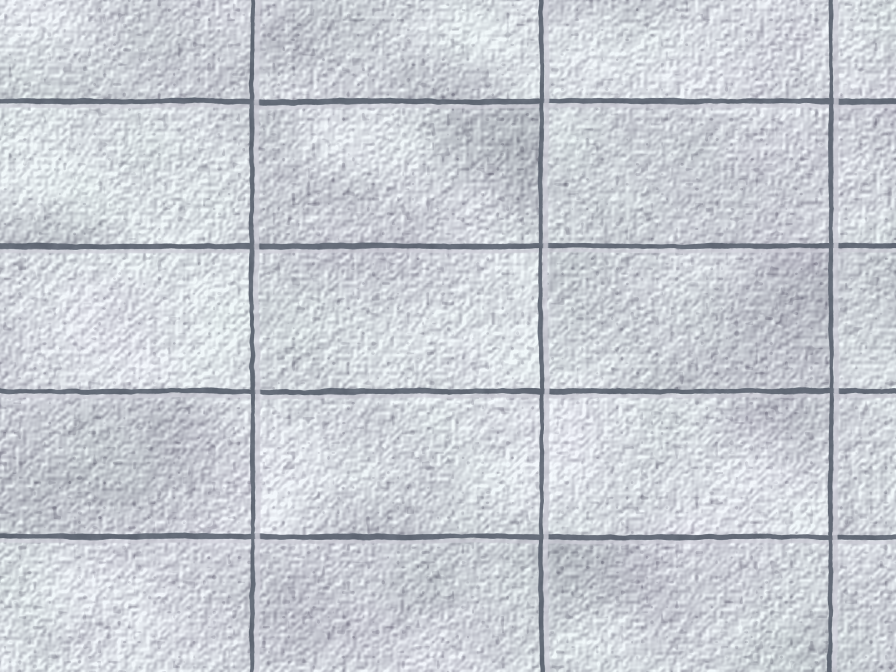
Write a WebGL 2 fragment shader that draws this texture.

```glsl
#version 300 es
precision highp float;

uniform vec2 u_resolution;
out vec4 fragColor;

// Lengths are fractions of the canvas height
const vec2 PITCH = vec2(0.4306, 0.2159);
const vec2 FIRST_JOINT = vec2(0.3750, 0.2014);
const vec3 STONE_DARK = vec3(0.65, 0.66, 0.70);
const vec3 STONE_LIGHT = vec3(0.87, 0.89, 0.91);
const vec3 SHADOW = vec3(0.37, 0.40, 0.45);
const vec3 MORTAR = vec3(0.80, 0.80, 0.84);

float hash(vec2 p) {
    return fract(sin(dot(p, vec2(127.1, 311.7))) * 43758.5453);
}

float noise(vec2 p) {
    vec2 i = floor(p), f = fract(p);
    f = f * f * (3.0 - 2.0 * f);
    return mix(mix(hash(i), hash(i + vec2(1, 0)), f.x),
               mix(hash(i + vec2(0, 1)), hash(i + vec2(1, 1)), f.x), f.y);
}

float fbm(vec2 p) {
    float sum = 0.0, amp = 0.5;
    for (int i = 0; i < 4; i++) {
        sum += amp * noise(p);
        p = p * 2.03 + 17.3;
        amp *= 0.5;
    }
    return sum / 0.9375;
}

// Relief of a rough surface lit from the upper left
float relief(vec2 p, float frequency) {
    vec2 q = p * frequency;
    return noise(q) - noise(q + vec2(-0.55, 0.6));
}

// Coverage of a band around zero
float band(float d, float halfWidth, float soft) {
    return 1.0 - smoothstep(-soft, soft, abs(d) - halfWidth);
}

// Uneven offset of a joint: a slow drift plus chipped edges
float wobble(float along, float joint) {
    float drift = noise(vec2(along * 7.0, joint * 9.1)) - 0.5;
    float chips = fbm(vec2(along * 55.0, joint * 5.7)) - 0.5;
    return drift * 0.004 + chips * 0.0035;
}

// Shadow thickness changes along the joint
float shadowWidth(float along, float joint, float base) {
    return base * (0.55 + 0.9 * fbm(vec2(along * 16.0, joint * 3.3 + 40.0)));
}

vec3 stone(vec2 p, vec2 block) {
    vec2 seed = vec2(hash(block), hash(block + 31.0)) * 40.0;
    float stain = fbm(p * vec2(5.0, 6.5) + seed) - 0.5;
    float blockTone = hash(block + 7.0) - 0.5;
    float grain = relief(p, 185.0) * 0.95 + relief(p, 95.0) * 0.4;
    float pits = smoothstep(0.74, 0.95, noise(p * 135.0 + 9.0));
    float tone = 0.68 + stain * 1.25 + blockTone * 0.2 + grain - pits * 0.55;
    vec3 color = mix(STONE_DARK, STONE_LIGHT, clamp(tone, -0.7, 1.35));
    float lilac = fbm(p * 6.0 + 70.0) - 0.5;
    return color + lilac * vec3(0.02, -0.015, 0.02);
}

void main() {
    vec2 p = gl_FragCoord.xy / u_resolution.y;
    float soft = max(0.0009, 0.7 / u_resolution.y);

    // Block index, nearest joints and signed distance to them
    vec2 cell = (p - FIRST_JOINT) / PITCH;
    vec2 joint = floor(cell + 0.5);
    vec2 d = (cell - joint) * PITCH;
    d.x += wobble(p.y, joint.x + 3.0);
    d.y += wobble(p.x, joint.y + 23.0);
    vec3 color = stone(p, floor(cell));

    // Worn pale rims beside the joints
    float rim = max(band(d.x - 0.012, 0.003, 0.004), band(d.y + 0.013, 0.003, 0.004));
    color += 0.035 * rim * fbm(p * 40.0);

    // Shadow lines
    float widthX = shadowWidth(p.y, joint.x + 5.0, 0.0033);
    float widthY = shadowWidth(p.x, joint.y + 15.0, 0.0041);
    float shade = max(band(d.x, widthX, soft), band(d.y, widthY, soft));
    vec3 shadowColor = SHADOW + 0.10 * (fbm(p * 70.0) - 0.5);
    color = mix(color, shadowColor, shade * 0.96);

    // Mortar strips; the upright ones run through the crossings
    float grit = relief(p, 120.0) * 0.07 + (fbm(p * 30.0) - 0.5) * 0.10;
    vec3 mortarColor = MORTAR + grit;
    float flat_ = band(d.y + 0.0072, 0.0028, soft * 1.5);
    float upright = band(d.x - 0.0072, 0.0038, soft * 1.5);
    color = mix(color, mortarColor, flat_ * 0.75 * (1.0 - band(d.x, widthX, soft)));
    color = mix(color, mortarColor, upright * 0.85);

    fragColor = vec4(clamp(color, 0.0, 1.0), 1.0);
}
```
